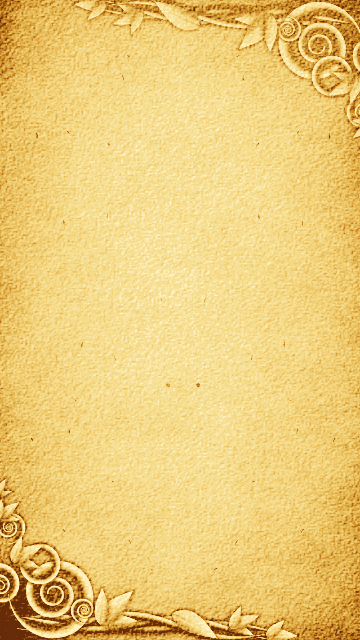
This background is drawn by a WebGL 1 fragment shader. Its source:

```glsl
precision highp float;
// Aged golden parchment with floral scrollwork in two opposite corners.
// Everything is painted as one scalar tone (0 dark, 1 cream), then coloured
// by a ramp; scrolls, stems and petals are bevelled distance shapes.
uniform vec2 u_resolution;

const vec2 SHEET = vec2(9.0, 16.0);      // canvas size in design units
const vec3 UMBER = vec3(0.40, 0.17, 0.03);
const vec3 BRONZE = vec3(0.73, 0.45, 0.09);
const vec3 OCHRE = vec3(0.87, 0.67, 0.26);
const vec3 GOLD = vec3(0.93, 0.78, 0.41);
const vec3 STRAW = vec3(0.96, 0.85, 0.52);
const vec3 CREAM = vec3(0.97, 0.89, 0.62);
const vec3 GLINT = vec3(1.0, 0.95, 0.77);
const float CENTRE_TONE = 0.98;
const float GRAIN = 0.42;
const float RELIEF = 0.3;                // embossed fibre strength
const float STEM_TONE = 0.5;
const float SCROLL_TONE = 0.64;
const float MIRROR_X = 4.58;             // axis of the mirrored flecks
const float TAU = 6.2831853;

float hash(vec2 p) {
  vec3 q = fract(vec3(p.xyx) * 0.1031);
  q += dot(q, q.yzx + 33.33);
  return fract((q.x + q.y) * q.z);
}

float noise(vec2 p) {
  vec2 i = floor(p), f = fract(p);
  f = f * f * (3.0 - 2.0 * f);
  return mix(mix(hash(i), hash(i + vec2(1, 0)), f.x),
             mix(hash(i + vec2(0, 1)), hash(i + vec2(1, 1)), f.x), f.y);
}

vec2 turn(vec2 p, float a) {
  return vec2(p.x * cos(a) + p.y * sin(a), p.y * cos(a) - p.x * sin(a));
}

float cover(float d) {
  float soft = 0.5 * SHEET.x / u_resolution.x;
  return smoothstep(-soft, soft, d);
}

vec3 ramp(float t) {
  float s = clamp(t, 0.0, 1.2) * 5.0;
  vec3 c = mix(UMBER, BRONZE, min(s, 1.0));
  c = mix(c, OCHRE, clamp(s - 1.0, 0.0, 1.0));
  c = mix(c, GOLD, clamp(s - 2.0, 0.0, 1.0));
  c = mix(c, STRAW, clamp(s - 3.0, 0.0, 1.0));
  c = mix(c, CREAM, clamp(s - 4.0, 0.0, 1.0));
  return mix(c, GLINT, clamp(s - 5.0, 0.0, 1.0));
}

// Bevelled band: d is the signed offset from its centre line, w its half width
void band(inout float tone, float d, float w, float base) {
  float shadow = smoothstep(w + 0.12, w, abs(d)) * smoothstep(0.0, 0.03, w);
  tone *= 1.0 - 0.7 * shadow;
  float lit = base + 0.56 * sin(2.2 * clamp(d / max(w, 0.01), -1.0, 1.0));
  tone = mix(tone, lit, cover(w - abs(d)) * step(0.004, w));
}

// Logarithmic scroll; sense is +1 or -1, the outer arm tapers at its end
void scroll(inout float tone, vec2 p, float radius, float sense, float phase) {
  p = turn(p, phase);
  p.y *= sense;
  float r = max(length(p), 0.001), a = atan(p.y, p.x) / TAU;
  float s = log2(r / radius) + a;
  float n = clamp(floor(s + 0.5), -2.0, 0.0);
  float taper = smoothstep(0.55, 0.1, n - a);
  band(tone, (s - n) * r * 0.69, 0.2 * r * taper, SCROLL_TONE);
}

void petal(inout float tone, vec2 p, float angle, float len, float bend) {
  p = turn(p, angle);
  float u = clamp(p.x / len, 0.0, 1.0);
  float y = p.y - bend * len * u * u;
  float h = 0.2 * len * sin(0.5 * TAU * pow(u, 0.7)) - 0.01;
  float d = h - abs(y) - abs(p.x - u * len);
  tone *= 1.0 - 0.6 * smoothstep(-0.13, 0.0, d);
  float lit = 0.85 + 0.4 * u - 0.65 * smoothstep(0.0, -0.16 * len, y);
  lit -= 0.45 * smoothstep(0.05, 0.0, abs(y)) * (1.0 - u);
  tone = mix(tone, lit, cover(d));
}

void fan(inout float tone, vec2 p, float angle, float len) {
  for (int i = -1; i <= 1; i++) {
    float k = float(i);
    petal(tone, p, angle + 0.5 * k, len * (1.0 - 0.22 * k * k), 0.22 * k - 0.1);
  }
}

float ornament(float tone, vec2 p) {
  tone -= 0.4 * smoothstep(2.0, 0.4, length(p - vec2(0.5, 0.6)));
  // Three interlaced stems along the edge
  for (int i = 0; i < 3; i++) {
    float k = float(i);
    float y = 0.45 - 0.006 * p.x * p.x + (0.12 + 0.05 * k) * sin(1.35 * p.x + 1.7 * k);
    float w = 0.09 * smoothstep(0.2, 1.5, p.x) * smoothstep(7.8 - 0.4 * k, 5.0, p.x);
    band(tone, (p.y - y) * 0.96, w, STEM_TONE);
  }
  // Scrolls, shrinking up the side
  scroll(tone, p - vec2(0.0, 1.35), 0.42, -1.0, 0.6);
  scroll(tone, p - vec2(0.22, 2.82), 0.3, 1.0, 1.2);
  scroll(tone, p - vec2(1.35, 1.15), 0.8, 1.0, 0.0);
  band(tone, length(p - vec2(1.0, 1.9)) - 0.42, 0.085, SCROLL_TONE);
  scroll(tone, p - vec2(2.1, 0.75), 0.24, -1.0, 2.0);
  // Leaf sprays
  fan(tone, p - vec2(0.3, 1.95), 0.6, 0.9);
  fan(tone, p - vec2(-0.05, 3.0), 0.8, 0.7);
  fan(tone, p - vec2(-0.1, 3.55), 1.2, 0.55);
  fan(tone, p - vec2(2.5, 0.38), 0.9, 1.2);
  petal(tone, p - vec2(4.3, 0.65), -0.35, 1.3, -0.15);
  fan(tone, p - vec2(5.75, 0.3), 0.5, 0.8);
  fan(tone, p - vec2(6.65, 0.1), 0.1, 0.8);
  return tone;
}

float paper(vec2 p) {
  float side = min(p.x, SHEET.x - p.x);
  float shade = 0.45 * exp(-0.65 * side) + 0.42 * exp(-0.7 * (SHEET.y - p.y))
              + 0.48 * exp(-0.42 * p.y);
  float blotch = noise(p * 0.9) + 0.6 * noise(p * vec2(2.0, 3.5)) - 0.8;
  return CENTRE_TONE - shade + blotch * (0.08 + 0.2 * shade);
}

// Mirrored flecks and fibres, plus a pair of round spots
float flecks(vec2 p) {
  vec2 m = vec2(abs(p.x - MIRROR_X), p.y);
  vec2 cell = floor(m / 1.1);
  float seed = hash(cell + 7.0);
  vec2 q = m - (cell + 0.2 + 0.6 * vec2(hash(cell + 3.0), hash(cell + 19.0))) * 1.1;
  q = turn(q, TAU * seed);
  q.y += 2.0 * q.x * q.x;
  float fleck = cover(0.035 + 0.15 * seed - length(q * vec2(1.0, 4.0)));
  float spot = cover(0.05 - length(m - vec2(0.375, 6.37)));
  return max(0.5 * fleck * step(seed, 0.27), 0.65 * spot);
}

// Fine tooth of the sheet: soft grain plus a diagonal emboss
float tooth(vec2 p) {
  vec2 q = p * vec2(20.0, 24.0);
  float grain = 0.4 * noise(p * 15.0) + 0.6 * noise(p * 31.0) - 0.5;
  return GRAIN * grain + RELIEF * (noise(q) - noise(q + vec2(0.7, -0.8)));
}

void main() {
  vec2 p = gl_FragCoord.xy / u_resolution * SHEET;
  float tone = paper(p) - flecks(p);
  // The upper corner repeats the ornament half-turned and paler
  vec2 opposite = SHEET - p + vec2(0.3, 0.0);
  tone = mix(tone, max(ornament(tone, opposite), 0.2), 0.8);
  tone = ornament(tone, p);
  gl_FragColor = vec4(ramp(tone + tooth(p)), 1.0);
}
```
